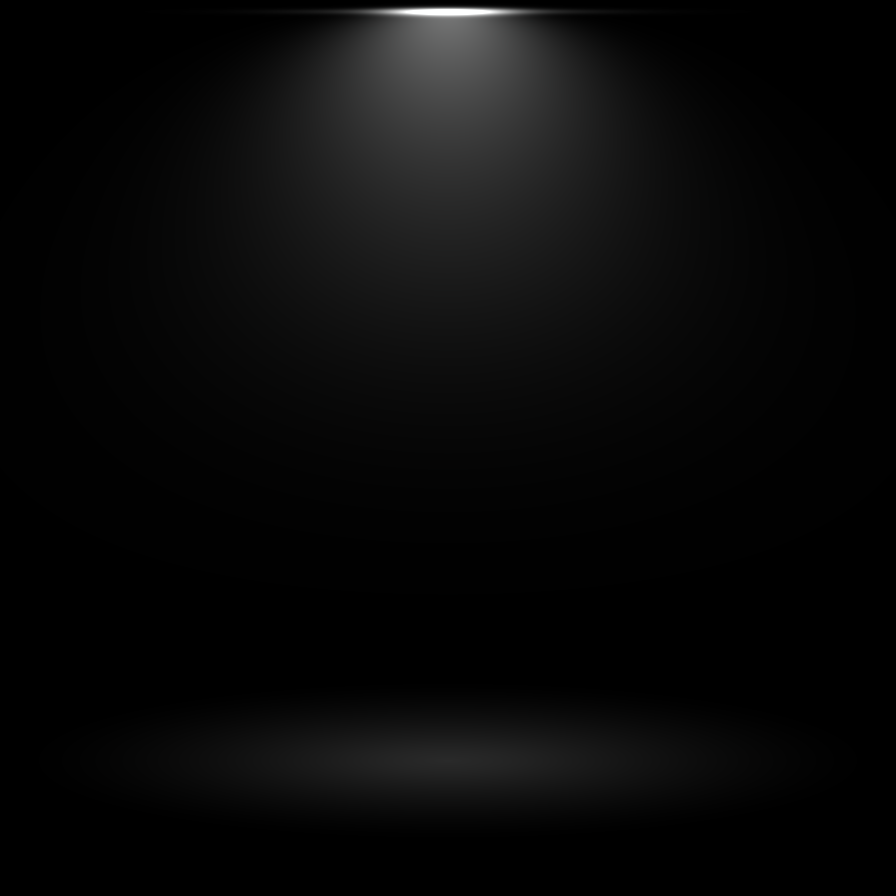
Reproduce this background procedurally as a WebGL 1 fragment shader.

```glsl
precision highp float;
// A dark studio stage: a thin lamp streak at the top throws a widening beam
// that fades downwards, and leaves a soft elliptical pool of light on the floor.
// Each light is a smooth falloff formula, and the three are blended over black.

uniform vec2 u_resolution;

const vec2 LAMP = vec2(0.5, 0.987);
const vec2 POOL = vec2(0.5, 0.151);
const vec3 LIGHT_TINT = vec3(0.995, 1.0, 1.0);

float gaussian(float x, float sigma) {
    float t = x / sigma;
    return exp(-0.5 * t * t);
}

// Beam that spreads with the root of its depth and decays exponentially.
float beam(vec2 p, float strength, float decay, float reach) {
    float depth = max(-p.y, 0.0);
    float spread = 0.03 + 0.29 * sqrt(depth);
    float fade = 1.0 - smoothstep(0.35 * reach, reach, depth);
    float belowLamp = 1.0 - smoothstep(-0.006, 0.003, p.y);
    return strength * exp(-decay * depth) * gaussian(p.x, spread) * fade * belowLamp;
}

// Thin horizontal flare with tapering ends.
float streak(vec2 p, float halfLength, float thickness) {
    return gaussian(p.x, halfLength) * gaussian(p.y, thickness);
}

// Elliptical patch of light, peaked at its centre.
float pool(vec2 p, vec2 radii, float strength) {
    float r = length(p / radii);
    return strength * pow(max(1.0 - r, 0.0), 1.5) * (1.0 - gaussian(r, 0.08) * 0.08);
}

void main() {
    vec2 uv = gl_FragCoord.xy / u_resolution;
    vec2 fromLamp = uv - LAMP;

    float light = beam(fromLamp, 0.47, 5.0, 0.75);
    light += pool(uv - POOL, vec2(0.48, 0.09), 0.18);

    // Hot core of the lamp, then its faint long tails.
    light += 1.3 * streak(fromLamp, 0.045, 0.0028);
    light += 0.22 * streak(fromLamp, 0.11, 0.0022);

    gl_FragColor = vec4(LIGHT_TINT * min(light, 1.0), 1.0);
}
```
